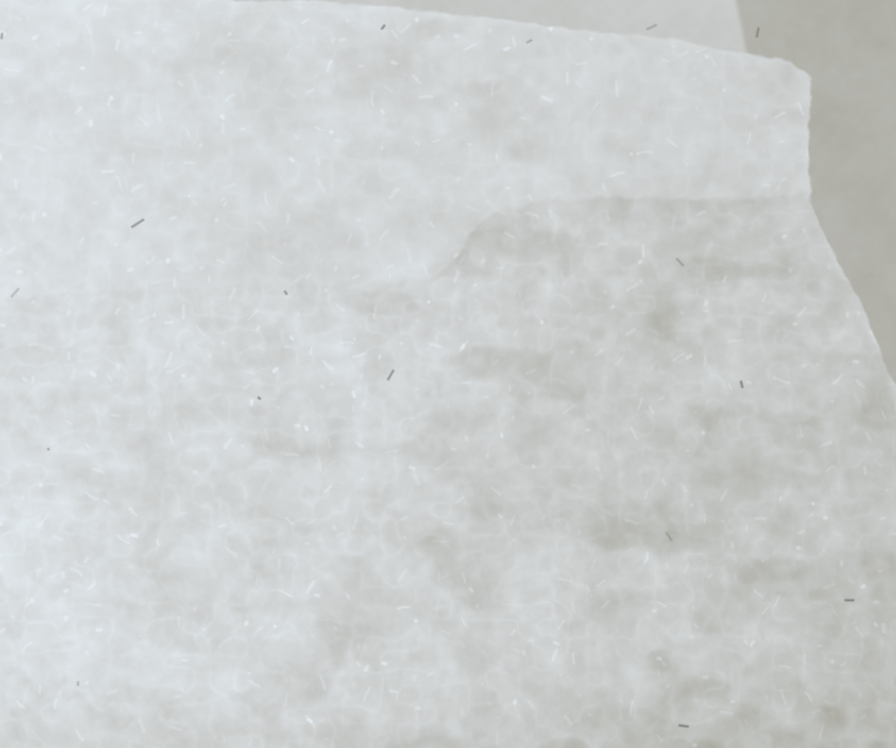
Reproduce this texture procedurally as a WebGL 2 fragment shader.

```glsl
#version 300 es
precision highp float;
// Draws a pale, frosty crystalline slab with a broken edge on a dull grey ground.
uniform vec2 u_resolution;
out vec4 fragColor;

float hash(vec2 p) {
    return fract(sin(dot(p, vec2(127.1, 311.7))) * 43758.5453);
}

float noise(vec2 p) {
    vec2 cell = floor(p);
    vec2 f = fract(p);
    f = f * f * (3.0 - 2.0 * f);
    float low = mix(hash(cell), hash(cell + vec2(1, 0)), f.x);
    float high = mix(hash(cell + vec2(0, 1)), hash(cell + vec2(1, 1)), f.x);
    return mix(low, high, f.y);
}

// Layered noise, about -0.5 to 0.5
float fbm(vec2 p) {
    float sum = 0.0;
    float weight = 0.5;
    for (int i = 0; i < 4; i++) {
        sum += weight * (noise(p) - 0.5);
        p = mat2(1.6, 1.2, -1.2, 1.6) * p + 7.3;
        weight *= 0.55;
    }
    return sum;
}

// Short strokes at random angles, one per occupied grid cell
float strokes(vec2 p, float density, float chance, float halfLength, float radius, float blur, float seed) {
    vec2 home = floor(p * density);
    float cover = 0.0;
    for (int j = -1; j <= 1; j++) {
        for (int i = -1; i <= 1; i++) {
            vec2 cell = home + vec2(i, j);
            vec2 key = cell + seed;
            vec2 jitter = vec2(hash(key + 3.1), hash(key + 8.7));
            float angle = 6.2832 * hash(key + 15.3);
            vec2 axis = vec2(cos(angle), sin(angle));
            vec2 q = p - (cell + jitter) / density;
            float reach = halfLength * hash(key + 21.9);
            q -= axis * clamp(dot(q, axis), -reach, reach);
            float shape = 1.0 - smoothstep(radius - blur, radius + blur, length(q));
            float strength = step(hash(key), chance) * (0.4 + 0.6 * hash(key + 31.4));
            cover = max(cover, shape * strength);
        }
    }
    return cover;
}

// Positive inside the slab: top edge, right edge and clipped corner
float slabDistance(vec2 p) {
    float top = 1.01 - 0.082 * p.x * p.x - p.y;
    float right = 1.083 + 0.48 * max(0.73 - p.y, 0.0) - p.x;
    float corner = (1.978 - p.x - p.y) * 0.707;
    return min(min(top, right), corner);
}

// Positive above the step that divides the two layers
float layerDistance(vec2 p) {
    return p.y - (0.6 + 0.05 * p.x + 0.09 * smoothstep(0.57, 0.68, p.x));
}

vec3 palette(float tone) {
    vec3 c = mix(vec3(0.69, 0.69, 0.66), vec3(0.76, 0.77, 0.76), clamp((tone - 0.69) / 0.08, -0.6, 1.0));
    c = mix(c, vec3(0.81, 0.82, 0.82), clamp((tone - 0.77) / 0.05, 0.0, 1.0));
    return mix(c, vec3(0.85, 0.87, 0.88), clamp((tone - 0.82) / 0.05, 0.0, 2.0));
}

float groundTone(vec2 p) {
    float shelf = 1.0 - smoothstep(0.985, 0.995, p.x + 0.2 * (p.y - 0.97));
    return mix(0.695, 0.785, shelf) + 0.045 * fbm(p * 18.0) + 0.025 * fbm(p * 70.0);
}

float slabTone(vec2 p, float edge, float blur) {
    vec2 warp = 0.016 * vec2(fbm(p * 22.0), fbm(p * 22.0 + 40.0));
    vec2 q = p + warp;
    float layer = layerDistance(p + 1.5 * warp);
    float upper = smoothstep(-0.004, 0.006, layer);

    // Broad light, fading right and toward the bottom
    float tone = 0.876 - 0.07 * p.x;
    tone -= (1.0 - upper) * (0.006 + 0.02 * smoothstep(0.45, 0.9, p.x));
    tone -= 0.03 * (1.0 - smoothstep(0.0, 0.1, p.y + 0.08 * fbm(p * 6.0)));
    tone -= 0.014 * (1.0 - upper) * exp(-abs(layer) * 40.0);

    // Cloudy mottling, translucent hollows and fine crystals
    float rough = mix(1.0, 0.7, upper);
    tone += 0.05 * fbm(p * 6.0 + 2.0) + 0.075 * rough * fbm(q * 20.0);
    tone += 0.07 * rough * fbm(q * 58.0 + 9.0);
    float hollow = smoothstep(0.6, 0.88, noise(q * vec2(17.0, 25.0) + 5.0));
    tone -= 0.042 * rough * hollow * smoothstep(-0.1, 0.8, p.x);
    float ridge = 1.0 - abs(2.0 * noise(q * 44.0 + 13.0) - 1.0);
    tone += 0.022 * rough * (pow(ridge, 4.0) - 0.25);

    // Glints and a lit broken rim
    tone += 0.05 * strokes(q, 30.0, 0.45, 0.009, 0.0016, blur, 11.0);
    tone += 0.075 * strokes(p, 22.0, 0.22, 0.003, 0.0022, blur, 57.0);
    return tone + 0.028 * exp(-max(edge, 0.0) * 110.0);
}

void main() {
    vec2 p = gl_FragCoord.xy / u_resolution.y;
    float blur = 0.0014 + 0.5 / u_resolution.y;
    float edge = slabDistance(p) + 0.014 * fbm(p * 16.0) + 0.006 * fbm(p * 60.0);
    float inside = smoothstep(-0.003, 0.003, edge);
    float tone = mix(groundTone(p), slabTone(p, edge, blur), inside);
    vec3 colour = palette(tone);

    // Sparse dark grit
    float grit = strokes(p, 7.0, 0.22, 0.009, 0.0014, blur, 83.0);
    colour = mix(colour, vec3(0.42, 0.42, 0.4), 0.75 * grit);
    fragColor = vec4(colour, 1.0);
}
```
